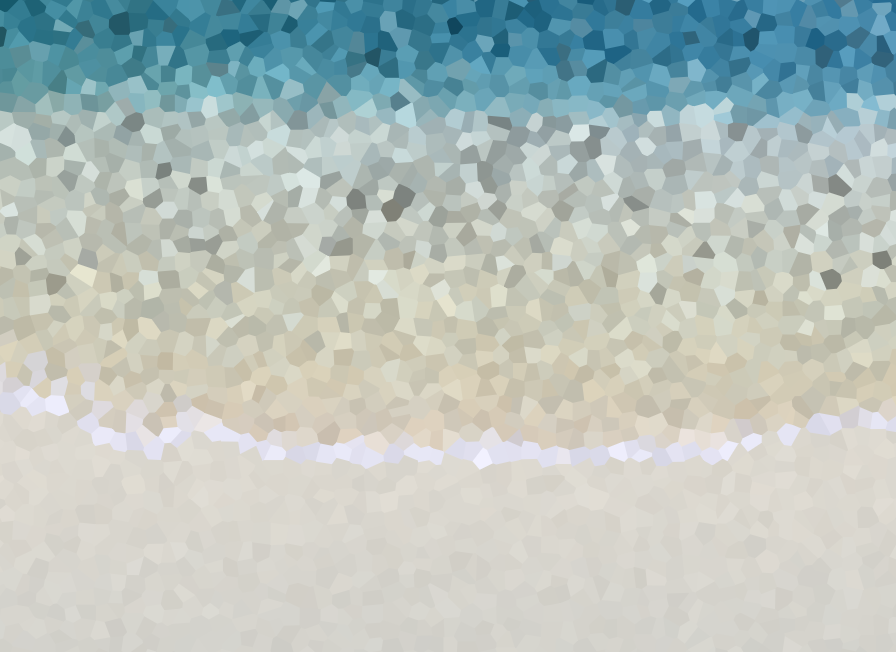
Reproduce this background procedurally as a Shadertoy shader.

```glsl
// Faceted mosaic of a shallow sea fading from teal water to a foam line and pale sand.

vec3 hash3(vec2 cell) {
    vec3 q = fract(cell.xyx * vec3(0.1031, 0.1030, 0.0973));
    q += dot(q, q.yxz + 33.33);
    return fract((q.xxy + q.yzz) * q.zyx);
}

// Height of the waterline across the canvas, x in 0..1
float shoreHeight(float x) {
    float leftRise = 0.085 * (1.0 - smoothstep(0.0, 0.2, x));
    float bump = 0.032 * exp(-pow((x - 0.23) / 0.05, 2.0));
    float rightRise = 0.043 * smoothstep(0.77, 0.91, x);
    return 0.306 + leftRise + bump + rightRise + 0.003 * sin(x * 70.0);
}

// Soft drifting patches from layered sines, about -1..1
float patches(vec2 p) {
    return 0.5 * sin(p.x * 9.0 + 2.0 * sin(p.y * 13.0))
         + 0.3 * sin(p.x * 21.0 - p.y * 34.0 + 1.0)
         + 0.2 * sin(p.x * 37.0 + p.y * 57.0);
}

// Water gradient from the shallows up to the deep
vec3 waterColor(vec2 uv) {
    float h = uv.y + 0.03 * (uv.x - 0.5);
    vec3 c = mix(vec3(0.85, 0.81, 0.75), vec3(0.81, 0.79, 0.71), smoothstep(0.32, 0.43, h));
    c = mix(c, vec3(0.79, 0.79, 0.72), smoothstep(0.42, 0.54, h));
    c = mix(c, vec3(0.75, 0.77, 0.73), smoothstep(0.54, 0.66, h));
    c = mix(c, vec3(0.68, 0.74, 0.74), smoothstep(0.65, 0.80, h));
    c = mix(c, vec3(0.40, 0.63, 0.69), smoothstep(0.80, 0.86, h));
    c = mix(c, vec3(0.21, 0.48, 0.58), smoothstep(0.85, 0.94, h));
    // Bluer on the right, greener on the left
    c += vec3(0.03, 0.02, 0.09) * (uv.x - 0.45) * smoothstep(0.6, 0.95, h);
    return c + 0.035 * patches(uv) * smoothstep(0.5, 0.85, h);
}

// Flat colour of one facet, taken at its centre
vec3 facetColor(vec2 site, vec2 cell, float aspect) {
    vec2 uv = vec2(site.x / aspect, site.y);
    vec3 rnd = hash3(cell + 71.0);
    vec3 rare = hash3(cell + 193.0);
    float above = uv.y - shoreHeight(uv.x);
    float tone = rnd.x + rnd.y - 1.0;

    // Dry sand with faint grain
    vec3 sand = mix(vec3(0.83, 0.825, 0.80), vec3(0.86, 0.845, 0.81), smoothstep(0.0, 0.3, uv.y));
    sand += 0.028 * tone + 0.006 * (rnd.z - 0.5) * vec3(1.0, 0.0, -1.0);
    if (above < -0.012) return sand;

    // Water facets glitter most where the sea breaks
    vec3 water = waterColor(uv);
    float glitter = mix(0.07, 0.14, smoothstep(0.36, 0.68, uv.y));
    water += glitter * tone * vec3(0.95, 1.0, 0.98);
    water += 0.03 * (rnd.z - 0.5) * vec3(1.0, 0.0, -1.0);
    float sparkle = step(0.91, rare.x) * smoothstep(0.34, 0.65, uv.y)
                  * (1.0 - 0.65 * smoothstep(0.82, 0.9, uv.y));
    water = mix(water, vec3(0.89, 0.93, 0.92), 0.65 * sparkle);
    water *= 1.0 - 0.22 * step(0.94, rare.y) * smoothstep(0.38, 0.6, uv.y);

    // Foam line, plus loose flecks trailing behind it on the left
    vec3 foam = vec3(0.89, 0.89, 0.955) + 0.07 * tone;
    float line = 1.0 - smoothstep(0.011, 0.017, abs(above) + 0.004 * (rare.z - 0.5));
    float reach = mix(0.12, 0.03, smoothstep(0.08, 0.3, uv.x));
    float fleck = step(0.62, rare.z) * (1.0 - smoothstep(0.4 * reach, reach, above));
    return mix(water, foam, max(0.95 * line, 0.65 * fleck));
}

void mainImage(out vec4 fragColor, in vec2 fragCoord) {
    float rows = 41.0;
    float aspect = iResolution.x / iResolution.y;
    vec2 p = fragCoord / iResolution.y * rows;
    vec2 base = floor(p);

    // Two nearest cell centres, as offsets from this point
    vec2 nearA = vec2(9.0), nearB = vec2(9.0);
    vec2 cellA = base, cellB = base;
    for (int j = -1; j <= 1; j++) {
        for (int i = -1; i <= 1; i++) {
            vec2 cell = base + vec2(i, j);
            vec2 offset = cell + 0.05 + 0.9 * hash3(cell).xy - p;
            float d = dot(offset, offset);
            if (d < dot(nearA, nearA)) {
                nearB = nearA; cellB = cellA;
                nearA = offset; cellA = cell;
            } else if (d < dot(nearB, nearB)) {
                nearB = offset; cellB = cell;
            }
        }
    }

    // Blend across the shared border over about one pixel
    float border = dot(0.5 * (nearA + nearB), normalize(nearB - nearA));
    float cover = clamp(0.5 + border * iResolution.y / rows, 0.0, 1.0);
    vec3 colorA = facetColor((p + nearA) / rows, cellA, aspect);
    vec3 colorB = facetColor((p + nearB) / rows, cellB, aspect);
    fragColor = vec4(clamp(mix(colorB, colorA, cover), 0.0, 1.0), 1.0);
}
```
